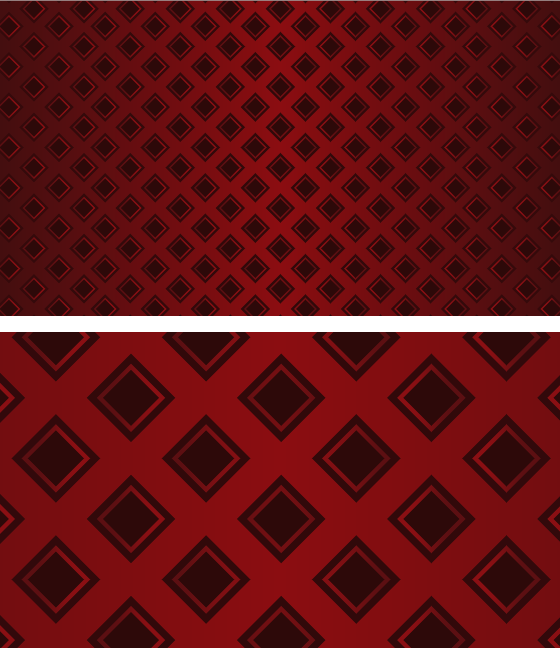
Top, the full canvas; bottom, a detail of the centre.
Write a Shadertoy shader that draws this pattern.

```glsl
// Dark nested diamonds in staggered columns over a red gradient that glows along the middle.

// Centre of a diamond column; every fifteenth gap is narrower where tiles join.
float columnCentre(float column) {
    return 145.0 + 34.22 * column - 5.3 * floor(column / 15.0);
}

// Offset from the nearest diamond in one column; odd columns sit half a row lower.
vec2 diamondOffset(vec2 p, float column) {
    float odd = mod(column, 2.0);
    float y = p.y - 36.0 - 27.6 * odd;
    // The top row is pulled slightly closer to the next one.
    if (p.y < 10.0 + 28.0 * odd) y -= 3.6;
    return vec2(p.x - columnCentre(column), y - 55.2 * round(y / 55.2));
}

// Coverage of a diamond with the given half diagonal.
float diamond(float dist, float halfSize, float blur) {
    return 1.0 - smoothstep(-blur, blur, dist - halfSize);
}

void mainImage(out vec4 fragColor, in vec2 fragCoord) {
    // The canvas is 432 units high, with y measured down from the top.
    float unit = 432.0 / iResolution.y;
    vec2 p = vec2(384.0 + (fragCoord.x - 0.5 * iResolution.x) * unit,
                  432.0 - fragCoord.y * unit);
    float blur = unit * 0.8;

    // Background glow
    float side = (p.x - 384.0) / 384.0;
    float fade = min(abs(side), 1.15);
    vec3 color = mix(vec3(0.545, 0.05, 0.065), vec3(0.265, 0.055, 0.06), fade);

    // Nearest diamond among the neighbouring columns
    float guess = round((p.x - 145.0) / 33.9);
    float dist = 1e3;
    vec2 offset = vec2(0.0);
    for (float k = -2.0; k <= 2.0; k++) {
        vec2 candidate = diamondOffset(p, guess + k);
        float d = abs(candidate.x) + abs(candidate.y);
        if (d < dist) {
            dist = d;
            offset = candidate;
        }
    }

    // Frame, thin ring lit on the side facing the glow, and solid core
    vec3 frame = mix(vec3(0.19, 0.035, 0.04), vec3(0.21, 0.04, 0.045), fade);
    float lit = smoothstep(-9.0, 9.0, -offset.x * clamp(side * 6.0, -1.0, 1.0));
    vec3 ring = mix(vec3(0.36, 0.06, 0.07), vec3(0.54, 0.06, 0.075), lit);
    color = mix(color, frame, diamond(dist, 20.2, blur));
    color = mix(color, ring, diamond(dist, 15.6, blur));
    color = mix(color, vec3(0.175, 0.035, 0.035), diamond(dist, 12.8, blur));

    // Pale hairline along the top edge
    color = mix(color, vec3(0.62, 0.55, 0.55), 1.0 - smoothstep(0.4, 0.4 + unit, p.y));

    fragColor = vec4(color, 1.0);
}
```
